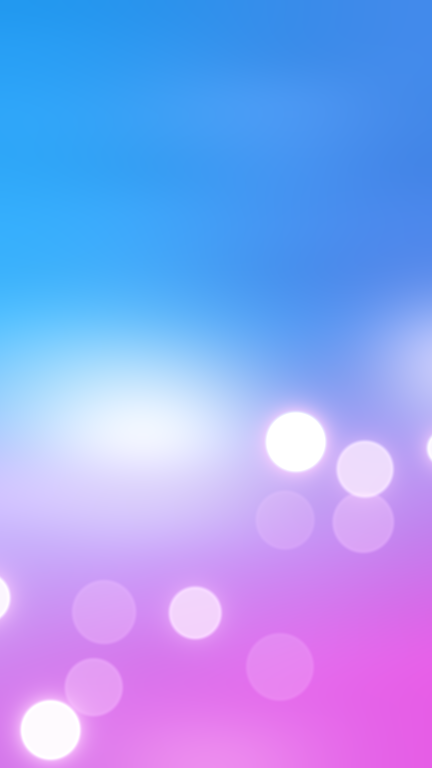
Write a Shadertoy shader that draws this background.

```glsl
float hash(vec2 p) {
    return fract(sin(dot(p, vec2(127.1, 311.7))) * 43758.5453);
}

float valueNoise(vec2 p) {
    vec2 cell = floor(p), f = fract(p);
    f = f * f * (3.0 - 2.0 * f);
    return mix(mix(hash(cell), hash(cell + vec2(1, 0)), f.x),
               mix(hash(cell + vec2(0, 1)), hash(cell + vec2(1, 1)), f.x), f.y);
}

// Soft elliptical light, 1 at its centre
float softGlow(vec2 p, vec2 center, vec2 spread) {
    vec2 q = (p - center) / spread;
    return exp(-dot(q, q));
}

vec3 backdrop(vec2 uv) {
    // Blue sky, deeper towards the right
    vec3 skyLeft = mix(vec3(0.22, 0.70, 1.0), vec3(0.14, 0.61, 0.95), smoothstep(0.6, 1.0, uv.y));
    vec3 skyRight = mix(vec3(0.31, 0.52, 0.92), vec3(0.25, 0.53, 0.91), smoothstep(0.6, 0.9, uv.y));
    vec3 color = mix(skyLeft, skyRight, smoothstep(-0.05, 1.05, uv.x));
    color += vec3(0.06, 0.03, 0.02) * softGlow(uv, vec2(0.55, 0.86), vec2(0.35, 0.07));

    // Lavender band fading into pink
    vec3 lavender = mix(vec3(0.77, 0.68, 0.99), vec3(0.72, 0.54, 0.94), uv.x);
    vec3 pink = mix(vec3(0.84, 0.47, 0.93), vec3(0.91, 0.37, 0.91), uv.x);
    color = mix(color, lavender, 1.0 - smoothstep(0.34, 0.60, uv.y));
    color = mix(color, pink, 1.0 - smoothstep(0.07, 0.37, uv.y + 0.06 * (0.5 - uv.x)));

    // Broad lights: cyan halo, white core, right edge and floor
    color = mix(color, vec3(0.62, 0.90, 1.0), 0.65 * softGlow(uv, vec2(0.20, 0.49), vec2(0.38, 0.11)));
    color = mix(color, vec3(0.96, 0.98, 1.0), 0.95 * softGlow(uv, vec2(0.33, 0.43), vec2(0.27, 0.10)));
    color = mix(color, vec3(0.88, 0.80, 1.0), 0.45 * softGlow(uv, vec2(0.25, 0.36), vec2(0.45, 0.06)));
    color = mix(color, vec3(0.86, 0.85, 1.0), 0.85 * softGlow(uv, vec2(1.06, 0.52), vec2(0.21, 0.09)));
    color = mix(color, vec3(0.97, 0.64, 0.95), 0.60 * softGlow(uv, vec2(0.48, 0.0), vec2(0.25, 0.07)));
    return color;
}

void mainImage(out vec4 fragColor, in vec2 fragCoord) {
    vec2 uv = fragCoord / iResolution.xy;
    vec2 p = uv * vec2(1.0, 16.0 / 9.0);
    float edge = 0.003 + 1.0 / iResolution.x;
    vec3 color = backdrop(uv);

    // Faint cloudy variation
    color += 0.025 * (valueNoise(uv * vec2(3.0, 14.0)) - 0.5);

    // Bokeh discs: centre, radius, brightness
    vec4 discs[11] = vec4[11](
        vec4(0.660, 0.574, 0.068, 0.24), vec4(0.841, 0.569, 0.071, 0.40),
        vec4(0.241, 0.361, 0.074, 0.32), vec4(0.648, 0.234, 0.078, 0.24),
        vec4(0.217, 0.187, 0.067, 0.42), vec4(0.845, 0.692, 0.066, 0.80),
        vec4(0.452, 0.359, 0.061, 0.78), vec4(0.685, 0.755, 0.070, 1.00),
        vec4(0.117, 0.088, 0.070, 0.97), vec4(-0.035, 0.394, 0.059, 0.93),
        vec4(1.030, 0.740, 0.042, 0.93));

    for (int i = 0; i < 11; i++) {
        vec4 disc = discs[i];
        float d = length(p - disc.xy) - disc.z;
        float inside = 1.0 - smoothstep(-edge, edge, d);
        float halo = 0.75 * pow(disc.w, 4.0) * exp(-max(d, 0.0) / 0.022);
        vec3 tint = mix(vec3(0.97, 0.80, 0.99), vec3(1.0), smoothstep(0.5, 1.0, disc.w));
        color = mix(color, vec3(1.0, 0.82, 1.0), halo * (1.0 - inside));
        color = mix(color, tint, inside * disc.w);
        // Slightly brighter rim
        color += 0.04 * disc.w * inside * smoothstep(-0.012, 0.0, d);
    }

    fragColor = vec4(clamp(color, 0.0, 1.0), 1.0);
}
```
